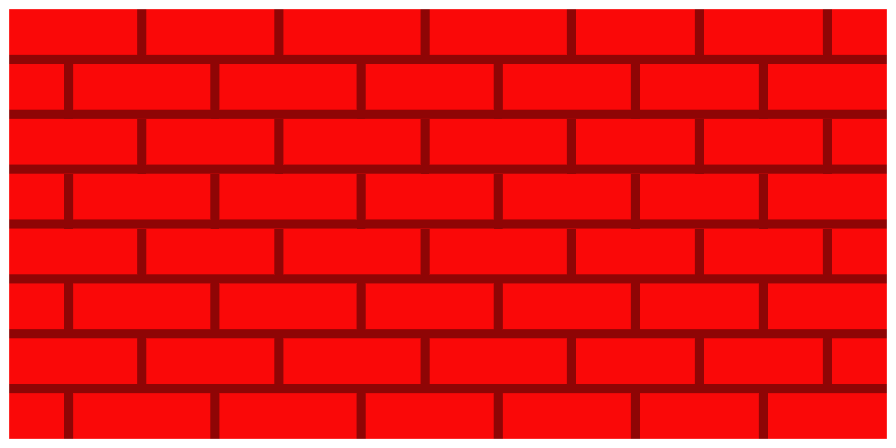
A Shadertoy shader for this pattern:

```glsl
// A red brick wall of eight staggered courses inside a thin white margin.
// Everything sits on a grid 49 units high: bricks are 5 units tall, joints 1 unit,
// and the upright joints follow a slowly tightening spacing in each course.

#define GRID_HEIGHT 49.0
#define MARGIN 1.0
#define COURSE_PITCH 6.0
#define COURSES 8.0
#define JOINT_WIDTH 1.0
#define JOINTS_PER_COURSE 6
#define BRICK_LENGTH 16.0
#define BRICK_COLOR vec3(0.98, 0.03, 0.03)
#define MORTAR_COLOR vec3(0.56, 0.02, 0.02)
#define MARGIN_COLOR vec3(1.0)

// Antialiased coverage of a signed distance, one pixel wide
float coverage(float dist, float pixel) {
    return clamp(0.5 - dist / pixel, 0.0, 1.0);
}

// Left edge of upright joint i; later bricks lose some of their length
float jointLeft(float i, bool oddCourse) {
    float shortening = oddCourse
        ? max(i - 2.0, 0.0) + max(i - 4.0, 0.0)
        : min(i, 1.0) + 2.0 * max(i - 3.0, 0.0);
    return (oddCourse ? 7.0 : 15.0) + BRICK_LENGTH * i - shortening;
}

// Distance to the nearest joint between courses, with depth measured from the wall top
float bedJoint(float depth) {
    float firstCenter = COURSE_PITCH - 0.5 * JOINT_WIDTH;
    float n = clamp(round((depth - firstCenter) / COURSE_PITCH), 0.0, COURSES - 2.0);
    return abs(depth - firstCenter - n * COURSE_PITCH) - 0.5 * JOINT_WIDTH;
}

// Distance to the nearest upright joint of the course
float uprightJoint(float x, bool oddCourse) {
    float dist = 1e3;
    for (int i = 0; i < JOINTS_PER_COURSE; i++) {
        float center = jointLeft(float(i), oddCourse) + 0.5 * JOINT_WIDTH;
        dist = min(dist, abs(x - center) - 0.5 * JOINT_WIDTH);
    }
    return dist;
}

void mainImage(out vec4 fragColor, in vec2 fragCoord) {
    float pixel = GRID_HEIGHT / iResolution.y;
    vec2 p = fragCoord * pixel;
    vec2 size = iResolution.xy * pixel;

    // Courses are counted downward from the top margin
    float depth = size.y - p.y - MARGIN;
    bool oddCourse = mod(floor(depth / COURSE_PITCH), 2.0) > 0.5;

    // Mortar over brick
    float joint = min(bedJoint(depth), uprightJoint(p.x, oddCourse));
    vec3 color = mix(BRICK_COLOR, MORTAR_COLOR, coverage(joint, pixel));

    // White margin around the wall
    vec2 edge = abs(p - 0.5 * size) - (0.5 * size - MARGIN);
    float wall = coverage(edge.x, pixel) * coverage(edge.y, pixel);
    fragColor = vec4(mix(MARGIN_COLOR, color, wall), 1.0);
}
```
